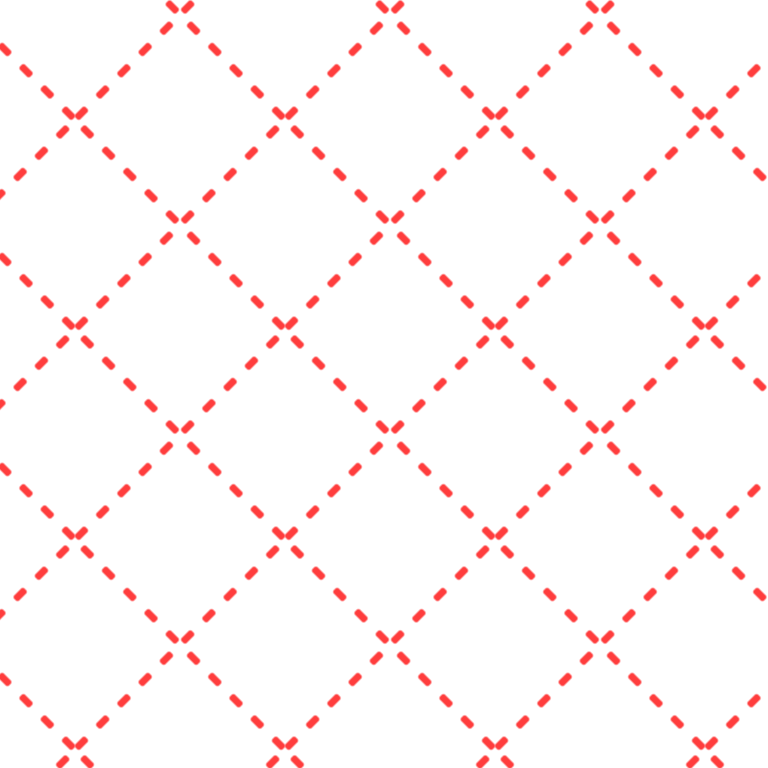
Write a WebGL 1 fragment shader that draws this pattern.

```glsl
precision highp float;
// Diamond lattice of red dashed diagonals on white.
// Each square tile holds one falling diagonal of ten rounded dashes; its mirror
// image gives the rising one. The dashes bunch up where a diagonal restarts.

uniform vec2 u_resolution;

const float TILE = 0.27344;                       // repeat in x and y
const float AXIS_X = 0.5078;                      // mirror axis through the crossings
const vec2 FIRST_DASH = vec2(-0.1207, 0.5547);    // measured from the axis
const vec2 DASH_STEP = vec2(0.02767, -0.02767);
const vec2 DASH_HALF_SIZE = vec2(0.0094, 0.00456);
const float CORNER_RADIUS = 0.0034;
const float EDGE_SOFTNESS = 0.0017;
const vec3 PAPER = vec3(1.0);
const vec3 RED = vec3(1.0, 0.24, 0.24);

// Offset to the nearest copy of a point repeated on the tile grid
vec2 wrapOffset(vec2 offset, float period) {
  return mod(offset + 0.5 * period, period) - 0.5 * period;
}

float roundedBox(vec2 p, vec2 halfSize, float radius) {
  vec2 q = abs(p) - halfSize + radius;
  return length(max(q, 0.0)) + min(max(q.x, q.y), 0.0) - radius;
}

// Distance to the falling dashed diagonals
float dashedDiagonal(vec2 p, vec2 start, vec2 stride) {
  vec2 along = normalize(stride);
  vec2 across = vec2(-along.y, along.x);
  float dist = 1.0;
  for (int i = 0; i < 10; i++) {
    vec2 offset = wrapOffset(p - start - stride * float(i), TILE);
    vec2 local = vec2(dot(offset, along), dot(offset, across));
    dist = min(dist, roundedBox(local, DASH_HALF_SIZE, CORNER_RADIUS));
  }
  return dist;
}

void main() {
  vec2 p = gl_FragCoord.xy / u_resolution;
  p.x -= AXIS_X;

  // Both diagonals: the falling one and its mirror image
  float falling = dashedDiagonal(p, FIRST_DASH, DASH_STEP);
  float rising = dashedDiagonal(vec2(-p.x, p.y), FIRST_DASH, DASH_STEP);

  // Soft edge, never thinner than a pixel
  float soft = max(EDGE_SOFTNESS, 0.75 / u_resolution.y);
  float ink = 1.0 - smoothstep(-soft, soft, min(falling, rising));
  gl_FragColor = vec4(mix(PAPER, RED, ink), 1.0);
}
```
